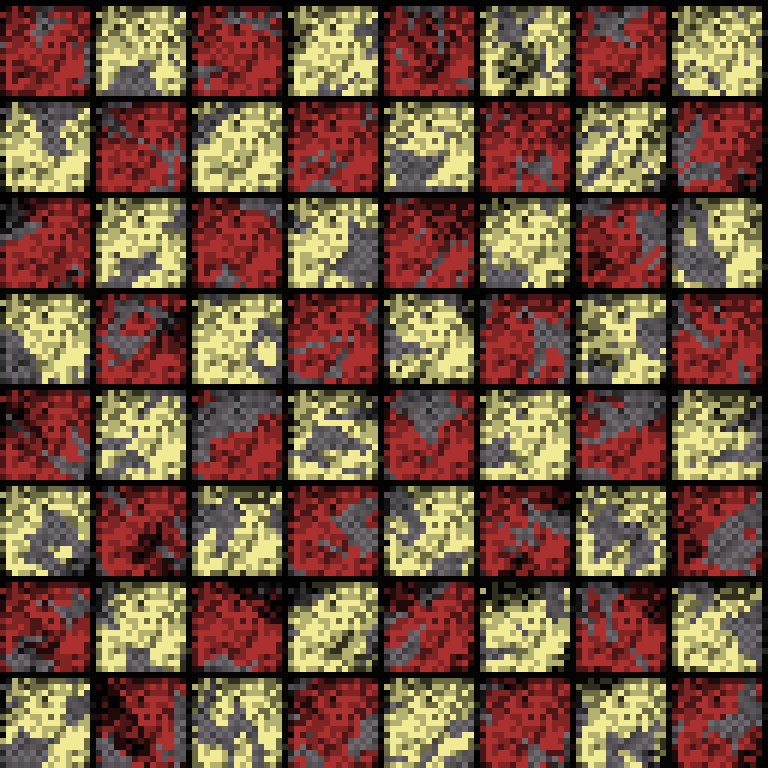
Reproduce this pattern procedurally as a WebGL 1 fragment shader.

```glsl
precision highp float;
// Worn checkerboard of 8 by 8 red and cream tiles, drawn in coarse square blocks, 16 per tile.
// All tiles share one speckle; each has its own scuffs, cut from the borders of a stretched
// cellular noise, and its own sooty smears, made of layered sines.

uniform vec2 u_resolution;

float hash(vec2 p) {
  return fract(sin(dot(p, vec2(127.1, 311.7))) * 43758.55);
}

vec2 hash2(vec2 p) {
  return vec2(hash(p), hash(p + 37.3));
}

// Gap between the nearest and second nearest feature point: zero on cell borders
float cellBorder(vec2 p) {
  vec2 cell = floor(p);
  float nearest = 8.0;
  float second = 8.0;
  for (int j = -1; j <= 1; j++) {
    for (int i = -1; i <= 1; i++) {
      vec2 neighbour = cell + vec2(float(i), float(j));
      float d = distance(p, neighbour + hash2(neighbour));
      second = min(second, max(nearest, d));
      nearest = min(nearest, d);
    }
  }
  return second - nearest;
}

float waves(vec2 p, vec2 phase) {
  float broad = sin(p.x * 5.0 + phase.x + 1.2 * sin(p.y * 4.0 + phase.y));
  return broad + sin(p.y * 6.0 - p.x * 2.0 + phase.y);
}

// Brightness in five flat steps, from lit to black
float shade(float gloom) {
  float light = 1.0 - 0.25 * step(0.57, gloom);
  light -= 0.30 * step(0.84, gloom);
  light -= 0.25 * step(1.06, gloom);
  return light - 0.18 * step(1.3, gloom);
}

vec3 floorColor(vec2 uv) {
  vec2 block = floor(uv * 128.0);
  vec2 tile = floor(block / 16.0);
  vec2 local = mod(block, 16.0);
  vec2 seed = hash2(tile + 5.0);

  // Shared speckle, with short horizontal dashes
  vec2 dash = vec2(floor((local.x + mod(local.y, 2.0)) / 2.0), local.y + 20.0);
  float speckle = mix(hash(local + 3.0), hash(dash), 0.3);

  // Shadow towards the top, dimmed rims, and black joints above and to the right
  float gloom = speckle + 0.2 * smoothstep(6.0, 13.0, local.y);
  gloom += 0.25 * step(13.5, local.y) + 0.2 * step(local.y, 0.5);
  gloom += 0.4 * step(local.x, 0.5) + 0.15 * step(13.5, local.x);
  gloom += step(14.5, local.y) + 0.85 * step(14.5, local.x);

  // Scuffs and smears run along a different slant on each tile
  float angle = 6.2832 * seed.x;
  float c = cos(angle);
  float s = sin(angle);
  vec2 p = mat2(c, s, -s, c) * (local / 16.0 - 0.5);
  gloom += 0.5 * seed.y * smoothstep(0.5, 1.3, waves(p, seed.yx * 40.0));

  float age = mix(0.3, 1.0, hash(tile + 61.0));
  float scuffWidth = 0.58 * age * smoothstep(-0.3, 1.5, waves(p, seed * 25.0));
  float border = cellBorder(p * vec2(1.6, 3.0) + seed * 50.0);
  float scuffed = step(border, scuffWidth);

  // Bare stone under the paint has a fine chequered grain
  float grain = mod(block.x + block.y, 2.0);
  vec3 stone = vec3(0.43, 0.41, 0.43) * mix(0.82, 1.0, grain);
  vec3 red = vec3(0.67, 0.19, 0.19);
  vec3 cream = vec3(0.94, 0.92, 0.58);
  vec3 paint = mix(cream, red, mod(tile.x + tile.y, 2.0));
  float light = shade(gloom - 0.15 * scuffed);
  return mix(paint, stone, scuffed) * light;
}

void main() {
  // Four samples per pixel smooth the block edges at any size
  vec3 color = vec3(0.0);
  for (int j = 0; j < 2; j++) {
    for (int i = 0; i < 2; i++) {
      vec2 offset = vec2(float(i), float(j)) * 0.5 - 0.25;
      color += floorColor((gl_FragCoord.xy + offset) / u_resolution);
    }
  }
  gl_FragColor = vec4(color * 0.25, 1.0);
}
```
